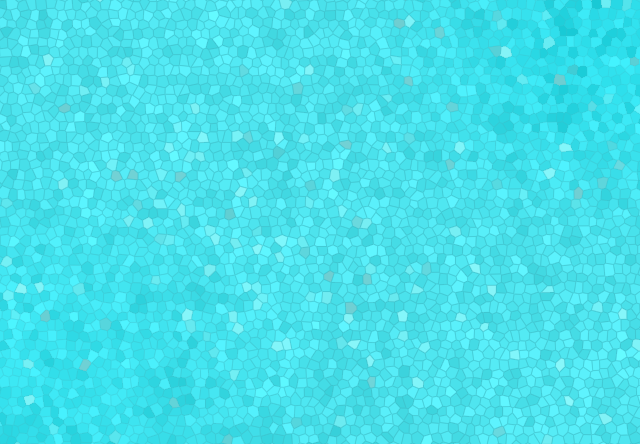
Give the GLSL for this pattern, as a WebGL 2 fragment shader.

```glsl
#version 300 es
precision highp float;
// Turquoise mosaic of small irregular rounded cells with thin grout lines.

uniform vec2 u_resolution;
out vec4 outColor;

const float ROWS = 47.0;           // cells along the canvas height
const float JITTER = 0.62;         // irregularity of the cell centres
const float GROUT_WIDTH = 0.12;    // in cell units
const float GROUT_STRENGTH = 0.60;
const float TONE_SPREAD = 0.085;   // brightness variation between cells
const float PALE_SHARE = 0.035;
const float GREY_SHARE = 0.022;

const vec3 AQUA = vec3(0.315, 0.905, 0.945);
const vec3 DEEP_AQUA = vec3(0.18, 0.875, 0.925);
const vec3 PALE = vec3(0.56, 0.97, 0.98);
const vec3 GREY = vec3(0.46, 0.80, 0.81);
const vec3 GROUT = vec3(0.24, 0.74, 0.78);

float hash(vec2 p) {
  vec3 q = fract(p.xyx * vec3(0.1031, 0.1030, 0.0973));
  q += dot(q, q.yzx + 33.33);
  return fract((q.x + q.y) * q.z);
}

float valueNoise(vec2 p) {
  vec2 i = floor(p), f = fract(p);
  f = f * f * (3.0 - 2.0 * f);
  float low = mix(hash(i), hash(i + vec2(1, 0)), f.x);
  float high = mix(hash(i + vec2(0, 1)), hash(i + vec2(1, 1)), f.x);
  return mix(low, high, f.y);
}

// Jittered cell centre; odd rows shift by half a cell, as in a honeycomb.
vec2 cellCentre(vec2 id) {
  vec2 offset = vec2(hash(id + 71.0), hash(id + 183.0)) - 0.5;
  return id + vec2(0.25 + 0.5 * mod(id.y, 2.0), 0.5) + JITTER * offset;
}

// Returns the id of the nearest cell (xy) and the distance to its border (z).
vec3 mosaic(vec2 p) {
  vec2 home = floor(p), nearestId = home, nearest = vec2(0.0);
  float best = 1e3;
  for (int y = -2; y <= 2; y++) {
    for (int x = -2; x <= 2; x++) {
      vec2 id = home + vec2(x, y);
      vec2 d = cellCentre(id) - p;
      if (dot(d, d) < best) {
        best = dot(d, d);
        nearest = d;
        nearestId = id;
      }
    }
  }
  float border = 1e3;
  for (int y = -2; y <= 2; y++) {
    for (int x = -2; x <= 2; x++) {
      vec2 id = nearestId + vec2(x, y);
      vec2 d = cellCentre(id) - p;
      vec2 gap = d - nearest;
      if (dot(gap, gap) > 1e-5) {
        border = min(border, dot(0.5 * (d + nearest), normalize(gap)));
      }
    }
  }
  return vec3(nearestId, border);
}

// Saturated patches in the upper right and lower left corners.
float cornerDepth(vec2 uv) {
  float upperRight = 1.0 - smoothstep(0.05, 0.50, length(uv - vec2(0.98, 0.88)));
  float lowerLeft = 1.0 - smoothstep(0.05, 0.60, length(uv - vec2(0.02, 0.12)));
  return max(upperRight, 0.8 * lowerLeft);
}

vec3 cellColor(vec2 id, vec2 uv, float depth) {
  float tone = hash(id + 17.0) + hash(id + 311.0) - 1.0;
  float cloud = valueNoise(uv * vec2(7.0, 5.0)) - 0.5;
  vec3 color = mix(AQUA, DEEP_AQUA, depth);
  color += TONE_SPREAD * tone * vec3(0.95, 0.90, 0.95);
  color += 0.035 * cloud;

  // Rare pale and greyish cells, most frequent near the middle.
  float central = 1.0 - smoothstep(0.1, 0.55, length(uv - vec2(0.5, 0.47)));
  float rarity = mix(0.45, 1.5, max(central, 0.6 * depth));
  float pick = hash(id + 509.0);
  float vivid = mix(0.35, 0.9, hash(id + 907.0));
  color = mix(color, PALE, vivid * step(pick, PALE_SHARE * rarity));
  color = mix(color, GREY, vivid * step(1.0 - GREY_SHARE * rarity, pick));
  return color;
}

void main() {
  vec2 uv = gl_FragCoord.xy / u_resolution;
  vec2 p = gl_FragCoord.xy / u_resolution.y * ROWS + 100.0;
  float pixel = ROWS / u_resolution.y;

  vec3 cell = mosaic(p);
  vec2 cellUv = (cell.xy - 99.5) / ROWS;
  cellUv.x *= u_resolution.y / u_resolution.x;
  float depth = cornerDepth(cellUv);
  vec3 color = cellColor(cell.xy, cellUv, depth);

  // Soft grout that fades where the corners turn saturated.
  float grout = 1.0 - smoothstep(0.0, max(GROUT_WIDTH, pixel), cell.z);
  grout *= GROUT_STRENGTH * mix(1.0, 0.4, depth);
  outColor = vec4(clamp(mix(color, GROUT, grout), 0.0, 1.0), 1.0);
}
```
